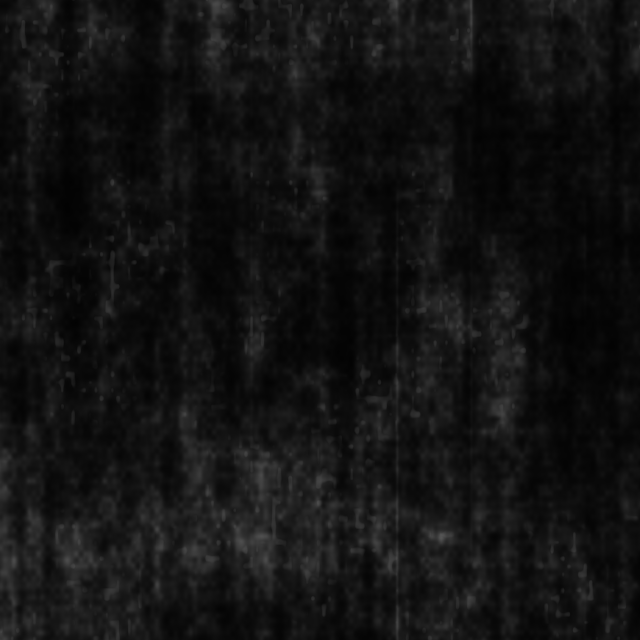
Give the GLSL for this texture, as a Shadertoy shader.

```glsl
// Dark weathered surface: sooty grey clouds, vertical streaks and pale specks.

float hash(vec2 p) {
    vec3 q = fract(p.xyx * 0.1031);
    q += dot(q, q.yzx + 33.33);
    return fract((q.x + q.y) * q.z);
}

// Smooth value noise scaled to roughly zero mean and unit deviation
float noise(vec2 p) {
    vec2 cell = floor(p);
    vec2 f = fract(p);
    f = f * f * (3.0 - 2.0 * f);
    float low = mix(hash(cell), hash(cell + vec2(1, 0)), f.x);
    float high = mix(hash(cell + vec2(0, 1)), hash(cell + vec2(1, 1)), f.x);
    return (mix(low, high, f.y) - 0.5) * 4.65;
}

// Hair-thin vertical scratches, one per column, fading along their length
float scratches(vec2 uv) {
    float sum = 0.0;
    float column = floor(uv.x * 9.0);
    for (float i = -1.0; i <= 1.0; i++) {
        float id = column + i + 40.0;
        float center = (column + i + 0.15 + 0.7 * hash(vec2(id, 7.0))) / 9.0;
        float d = (uv.x - center) / 0.0026;
        float fade = smoothstep(-0.8, 1.6, noise(vec2(id * 5.3, uv.y * 5.0 + 60.0)));
        sum += exp(-d * d) * fade * hash(vec2(id, 19.0));
    }
    return sum;
}

void mainImage(out vec4 fragColor, in vec2 fragCoord) {
    vec2 uv = fragCoord / iResolution.xy;

    // Broad light and dark zones
    float tone = 0.42 * cos(6.2832 * (uv.y - 0.12));
    tone += 0.38 * noise(uv * vec2(5.0, 3.5) + 11.3);
    float patches = noise(uv * vec2(13.0, 9.0) + 27.6);
    tone += 0.36 * patches;

    // Long vertical streaks, wide and narrow
    tone += 0.40 * noise(uv * vec2(26.0, 1.8) + 43.1);
    tone += 0.30 * noise(uv * vec2(70.0, 3.0) + 71.7);
    tone += 1.5 * scratches(uv);

    // Blotches and fine grain, with a faint horizontal weave
    tone += 0.32 * noise(uv * vec2(34.0, 24.0) + 95.2);
    tone += 0.30 * noise(uv * vec2(72.0, 54.0) + 131.4);
    tone += 0.25 * noise(uv * vec2(135.0, 105.0) + 167.9);
    tone += 0.12 * noise(uv * vec2(11.0, 115.0) + 203.5);

    // Sparse flakes gathered in the lighter patches
    float flakes = smoothstep(0.9, 2.1, noise(uv * vec2(115.0, 80.0) + 241.8));
    flakes *= smoothstep(0.3, 1.8, patches + 0.5 * tone);

    float grey = exp(-2.82 + 0.62 * tone) + 0.10 * flakes;
    grey = 0.5 * (1.0 - exp(-2.0 * grey)) * 1.08;
    fragColor = vec4(vec3(grey), 1.0);
}
```
